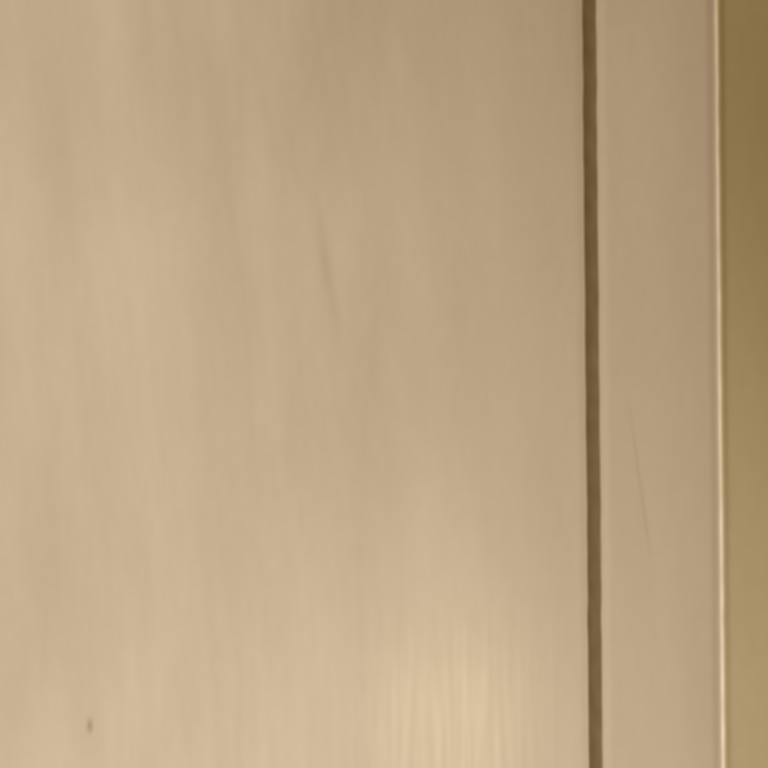
Give the GLSL for this texture, as a WebGL 1 fragment shader.

```glsl
precision highp float;
// Cream painted wooden panel with a dark vertical groove and a lit ridge at the right.
uniform vec2 u_resolution;

vec2 gradientAt(vec2 cell) {
  vec2 h = fract(sin(vec2(dot(cell, vec2(127.1, 311.7)),
                          dot(cell, vec2(269.5, 183.3)))) * 43758.5);
  return h * 2.0 - 1.0;
}

float gradientNoise(vec2 p) {
  vec2 i = floor(p), f = fract(p);
  vec2 w = f * f * f * (f * (f * 6.0 - 15.0) + 10.0);
  vec2 e = vec2(0.0, 1.0);
  return mix(mix(dot(gradientAt(i), f), dot(gradientAt(i + e.yx), f - e.yx), w.x),
             mix(dot(gradientAt(i + e.xy), f - e.xy), dot(gradientAt(i + 1.0), f - 1.0), w.x), w.y);
}

// Brush grain: stretched octaves that lean slightly to the left going up
float brushGrain(vec2 p) {
  float sum = 0.0, gain = 1.0;
  vec2 q = vec2(p.x + 0.08 * p.y, p.y) * vec2(11.0, 2.5);
  for (int i = 0; i < 4; i++) {
    sum += gain * gradientNoise(q);
    q = q * vec2(2.1, 1.9) + 17.3;
    gain *= 0.55;
  }
  return sum;
}

// Soft bump of unit height
float bump(float d, float width) {
  return exp(-d * d / (width * width));
}

void main() {
  vec2 uv = gl_FragCoord.xy / u_resolution;
  float wobble = 0.0012 * gradientNoise(vec2(3.7, uv.y * 22.0));
  float groove = uv.x - mix(0.776, 0.767, uv.y) - wobble;
  float ridge = uv.x - mix(0.942, 0.933, uv.y) - 0.5 * wobble;
  float pastGroove = smoothstep(-0.003, 0.003, groove);
  float pastRidge = smoothstep(-0.002, 0.003, ridge);
  float grain = brushGrain(uv);

  // Broad shading, darker towards the top and the right
  float shade = 0.02 + uv.y * (0.045 + 0.085 * smoothstep(0.0, 0.65, uv.x));
  shade += 0.03 * smoothstep(0.6, 0.76, uv.x) * (1.0 - pastGroove);
  float strip = 0.075 + 0.095 * uv.y + 0.025 * smoothstep(0.07, 0.15, groove);
  shade = mix(shade, strip, pastGroove);
  float edgeBoard = 0.14 + 0.15 * smoothstep(0.0, 1.0, uv.y) + 0.3 * max(ridge - 0.02, 0.0);
  shade = mix(shade, edgeBoard, pastRidge);

  // Paint texture
  float smoothPaint = 1.0 - 0.6 * smoothstep(0.45, 0.7, uv.x);
  shade -= 0.034 * grain * smoothPaint;
  shade -= 0.022 * gradientNoise(uv * vec2(5.0, 3.0) + 4.1) * smoothPaint;
  shade -= 0.008 * gradientNoise(uv * vec2(75.0, 38.0));

  // Reflected light with fine vertical streaks
  vec2 fromGlow = (uv - vec2(0.595, 0.06)) / vec2(0.10, 0.13);
  float glow = exp(-dot(fromGlow, fromGlow));
  float streaks = gradientNoise(vec2(uv.x * 115.0, uv.y * 7.0));
  shade -= glow * (0.045 + 0.06 * streaks);
  float lowerLight = bump(uv.x - 0.38, 0.25) * (1.0 - smoothstep(0.0, 0.4, uv.y));
  shade -= lowerLight * (0.012 + 0.025 * gradientNoise(vec2(uv.x * 60.0, uv.y * 4.0)));

  // Faint slanted scratches and a small chip
  float scratch = bump(uv.x - 0.835 + 0.14 * (uv.y - 0.36), 0.003);
  shade += 0.025 * scratch * smoothstep(0.25, 0.32, uv.y) * (1.0 - smoothstep(0.4, 0.5, uv.y));
  float crease = bump(uv.x - 0.425 + 0.17 * (uv.y - 0.65), 0.008);
  shade += 0.03 * crease * bump(uv.y - 0.65, 0.08);
  shade += 0.12 * bump(length((uv - vec2(0.117, 0.055)) * vec2(1.0, 0.45)), 0.004);

  // Groove with soft rims
  float grooveMask = 1.0 - smoothstep(0.006, 0.0115, abs(groove));
  float grooveShade = 0.36 + 0.06 * uv.y - 3.5 * groove;
  grooveShade += 0.04 * gradientNoise(uv * vec2(90.0, 35.0));
  shade += 0.025 * bump(groove + 0.013, 0.006);
  shade -= 0.025 * bump(groove - 0.016, 0.006);
  shade = mix(shade, grooveShade, grooveMask);

  // Ridge highlight beside a thin shadow
  float glint = 0.13 + 0.07 * (1.0 - uv.y) + 0.06 * gradientNoise(vec2(1.3, uv.y * 30.0));
  shade += 0.04 * bump(ridge + 0.009, 0.005) + 0.05 * bump(ridge - 0.007, 0.004);
  shade -= glint * bump(ridge, 0.0032);

  vec3 color = vec3(0.83, 0.74, 0.62) - shade;
  color -= vec3(0.0, 0.003, 0.035) * pastRidge;
  color.b -= 0.02 * glow;
  gl_FragColor = vec4(clamp(color, 0.0, 1.0), 1.0);
}
```
